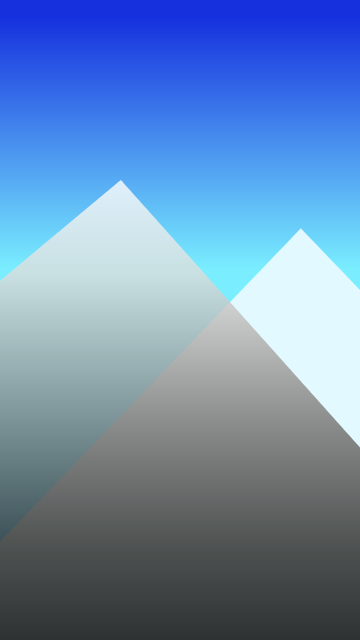
This background is drawn by a WebGL 1 fragment shader. Its source:

```glsl
precision highp float;
// Two overlapping, translucent-looking peaks below a blue to cyan sky.
// Each peak is a pair of sloped half planes; vertical colour ramps shade the
// sky, the near peak, and the part of the near peak that covers the far one.

uniform vec2 u_resolution;

// Peaks as fractions of the canvas; slopes are (left, right) in the same units
#define NEAR_PEAK vec2(0.3356, 0.7188)
#define NEAR_SLOPES vec2(0.4694, 0.6291)
#define FAR_PEAK vec2(0.8356, 0.6432)
#define FAR_SLOPES vec2(0.5859, 0.5859)
#define SKY_TOP 0.974
#define SKY_HORIZON 0.577
#define SKY_HIGH vec3(0.085, 0.190, 0.870)
#define SKY_LOW vec3(0.480, 0.935, 1.000)
#define FAR_SNOW vec3(0.886, 0.980, 1.000)

// Position of y between two heights, held to 0..1
float rise(float low, float high, float y) {
  return clamp((y - low) / (high - low), 0.0, 1.0);
}

// Smooth-edged coverage of a peak, about one pixel wide at any size
float peakCoverage(vec2 uv, vec2 peak, vec2 slopes) {
  float slope = uv.x < peak.x ? slopes.x : slopes.y;
  float depth = peak.y - slope * abs(uv.x - peak.x) - uv.y;
  float pixelStep = length(vec2(slope, 1.0) / u_resolution);
  return clamp(0.5 + depth / pixelStep, 0.0, 1.0);
}

vec3 skyColor(float y) {
  return mix(SKY_LOW, SKY_HIGH, rise(SKY_HORIZON, SKY_TOP, y));
}

// Dark slate foot, pale blue-grey flank, near-white tip
vec3 slateColor(float y) {
  vec3 color = mix(vec3(0.235, 0.322, 0.345), vec3(0.784, 0.878, 0.886),
                   rise(0.154, 0.570, y));
  return mix(color, vec3(0.875, 0.940, 0.985), rise(0.570, 0.719, y));
}

// Neutral grey where the two peaks overlap
vec3 overlapColor(float y) {
  vec3 color = mix(vec3(0.184, 0.196, 0.200), vec3(0.314, 0.329, 0.325),
                   rise(0.0, 0.154, y));
  color = mix(color, vec3(0.557, 0.561, 0.561), rise(0.154, 0.349, y));
  return mix(color, vec3(0.816, 0.820, 0.820), rise(0.349, 0.529, y));
}

void main() {
  vec2 uv = gl_FragCoord.xy / u_resolution;
  float farPeak = peakCoverage(uv, FAR_PEAK, FAR_SLOPES);
  float nearPeak = peakCoverage(uv, NEAR_PEAK, NEAR_SLOPES);

  // Layers from back to front
  vec3 backdrop = mix(skyColor(uv.y), FAR_SNOW, farPeak);
  vec3 nearColor = mix(slateColor(uv.y), overlapColor(uv.y), farPeak);
  gl_FragColor = vec4(mix(backdrop, nearColor, nearPeak), 1.0);
}
```
